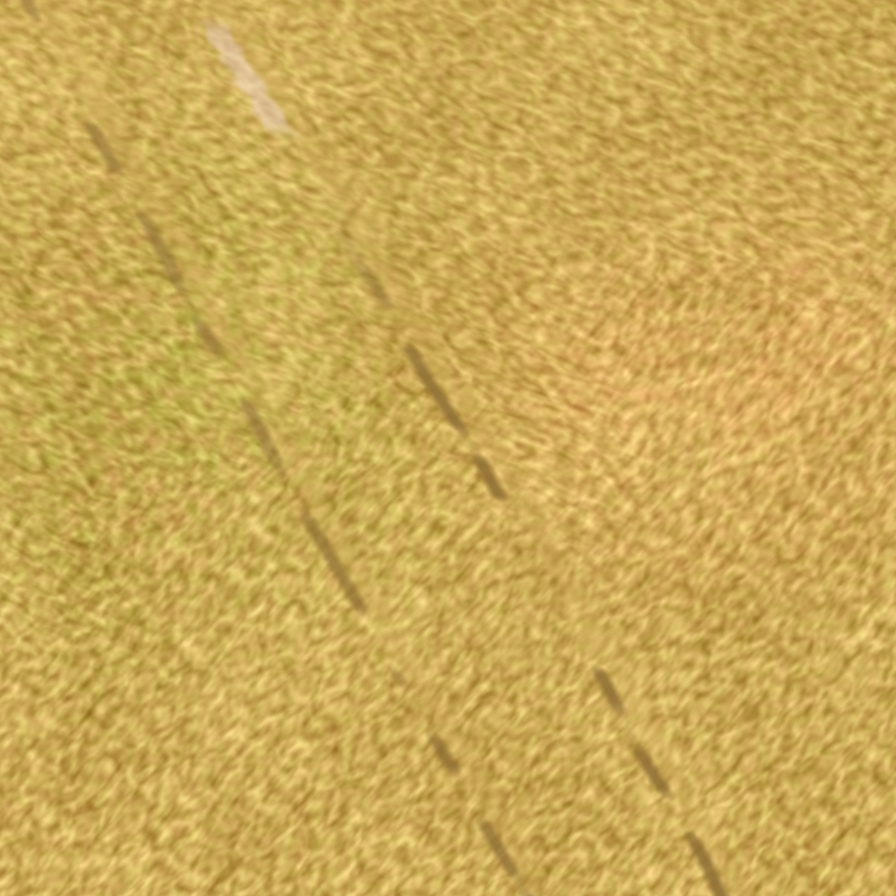
Give the GLSL for this texture, as a WebGL 2 fragment shader.

```glsl
#version 300 es
precision highp float;
// Dry golden grassland with fine tufted grain and two faint, broken wheel tracks.

#define STRAW vec3(0.800, 0.670, 0.343)
#define GRAIN_TINT vec3(0.054, 0.059, 0.056)
#define RUT vec3(0.560, 0.435, 0.205)
#define WORN vec3(0.825, 0.680, 0.370)
#define PALE vec3(0.880, 0.765, 0.610)
#define GRAIN_FREQ 68.0
#define GRAIN_CONTRAST 3.7
#define RUT_WIDTH 0.0065
#define DASH_FREQ 17.0

uniform vec2 u_resolution;
out vec4 fragColor;

float hash(vec2 p) {
    return fract(sin(dot(p, vec2(127.1, 311.7))) * 43758.5453);
}

vec2 gradientAt(vec2 cell) {
    float a = 6.28318 * hash(cell);
    return vec2(cos(a), sin(a));
}

// Gradient noise, centred on zero
float noise(vec2 p) {
    vec2 i = floor(p), f = fract(p);
    vec2 u = f * f * f * (f * (f * 6.0 - 15.0) + 10.0);
    vec2 e = vec2(1.0, 0.0);
    float low = mix(dot(gradientAt(i), f),
                    dot(gradientAt(i + e), f - e), u.x);
    float high = mix(dot(gradientAt(i + e.yx), f - e.yx),
                     dot(gradientAt(i + e.xx), f - e.xx), u.x);
    return mix(low, high, u.y);
}

vec2 rotate(vec2 p, float a) {
    float c = cos(a), s = sin(a);
    return vec2(c * p.x + s * p.y, c * p.y - s * p.x);
}

// Short tufts stretched along one direction
float tufts(vec2 p, float angle, float seed) {
    vec2 q = rotate(p, angle) * GRAIN_FREQ * vec2(0.78, 1.32) + seed;
    q += 0.35 * vec2(noise(q * 0.5 + 7.0), noise(q * 0.5 + 31.0));
    return noise(q) + 0.55 * noise(q * 1.75 + 53.0);
}

// Two tuft directions blended over the field
float grain(vec2 p) {
    float w = smoothstep(-0.25, 0.25, p.y - 0.50 - 0.35 * (p.x - 0.4) + 0.35 * noise(p * 4.0));
    float sum = mix(tufts(p, 0.85, 11.0), tufts(p, -0.40, 83.0), w);
    return sum / sqrt(w * w + (1.0 - w) * (1.0 - w));
}

// Signed distance to a gently bent track: start, slope, bend
float trackDistance(vec2 p, vec3 path) {
    float t = 1.0 - p.y;
    float centre = path.x + t * (path.y + t * path.z);
    return (p.x - centre) * 0.87 + 0.006 * noise(vec2(t * 11.0, path.x * 90.0));
}

// Dark dashes along a track
float rut(float d, float t, float seed) {
    float dash = smoothstep(-0.12, 0.22, noise(vec2(t * DASH_FREQ, seed)));
    float width = RUT_WIDTH * (0.75 + 0.6 * dash);
    return dash * (1.0 - smoothstep(0.2 * width, 1.35 * width, abs(d)));
}

// Soft worn strip on the right of a track
float wornStrip(float d) {
    return 1.0 - smoothstep(0.003, 0.019, abs(d - 0.018));
}

void main() {
    vec2 p = gl_FragCoord.xy / u_resolution;
    float t = 1.0 - p.y;

    float dLeft = trackDistance(p, vec3(0.030, 0.52, 0.04));
    float dRight = trackDistance(p, vec3(0.225, 0.62, -0.04));
    float worn = 0.5 * max(wornStrip(dLeft), wornStrip(dRight));

    // Grain, slightly stronger near the bottom and calmer on worn ground
    float g = grain(p) * GRAIN_CONTRAST;
    g *= mix(1.08, 0.86, p.y) * (1.0 - 0.4 * worn);
    g += 0.9 * noise(p * 5.0 + 3.0) + 0.7 * noise(p * 17.0 + 20.0);
    vec3 colour = STRAW + GRAIN_TINT * g;

    // Green growth on the left, warm patches on the right
    float patches = noise(p * 6.0 + 40.0);
    float flecks = noise(p * 44.0 + 9.0);
    float green = smoothstep(0.55, 0.0, length((p - vec2(0.20, 0.56)) * vec2(1.0, 1.2)));
    float warm = smoothstep(0.42, 0.0, length((p - vec2(0.80, 0.57)) * vec2(0.8, 1.2)));
    green *= 0.55 + patches + 1.3 * flecks;
    warm *= 0.75 + patches + 0.8 * flecks;
    colour += green * vec3(-0.045, 0.008, -0.035);
    colour += warm * vec3(0.045, -0.004, 0.020);
    colour += vec3(0.022, -0.018, 0.028) * noise(p * 58.0 + 70.0);

    // Worn strips and broken ruts
    colour = mix(colour, WORN, 0.45 * worn);
    float leftRut = rut(dLeft, t, 4.37) * mix(0.55, 0.75, t);
    float rightRut = rut(dRight, t, 9.61) * smoothstep(0.18, 0.45, t) * 0.85;
    colour = mix(colour, RUT, max(leftRut, rightRut));

    // Pale bare streak at the head of the right track
    float streak = 1.0 - smoothstep(0.006, 0.019, abs(dRight + 0.002) + 0.010 * noise(p * 60.0));
    streak *= smoothstep(0.015, 0.04, t) * (1.0 - smoothstep(0.135, 0.16, t));
    colour = mix(colour, PALE + 0.4 * GRAIN_TINT * g, 0.85 * streak);

    fragColor = vec4(clamp(colour, 0.0, 1.0), 1.0);
}
```
